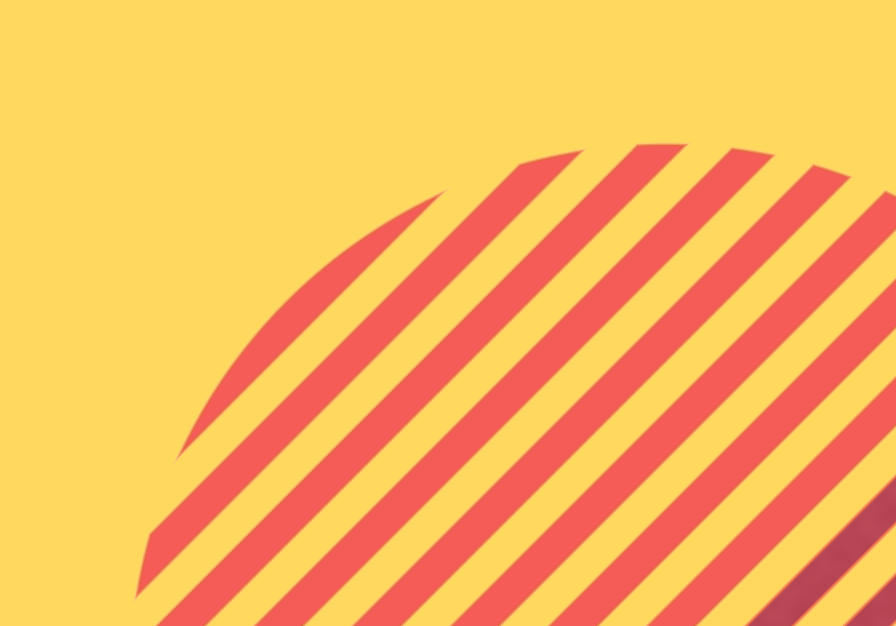
Reproduce this background procedurally as a Shadertoy shader.

```glsl
// A large diagonally striped coral disc on a flat yellow field, with plum stripes in the corner.

const vec3 YELLOW = vec3(1.0, 0.85, 0.37);
const vec3 PALE   = vec3(1.0, 0.79, 0.44);
const vec3 ORANGE = vec3(0.95, 0.58, 0.33);
const vec3 RUST   = vec3(0.90, 0.40, 0.26);
const vec3 CORAL  = vec3(0.96, 0.36, 0.34);
const vec3 PLUM   = vec3(0.72, 0.27, 0.33);

// All lengths are fractions of the canvas height.
const vec2  DISC_CENTER = vec2(1.0632, -0.0864);
const float DISC_RADIUS = 0.8559;
const float PITCH       = 0.15678;  // stripe spacing measured along x - y
const float HALF_WIDTH  = 0.0390;   // half a stripe, same measure
const float FIRST       = 0.1320;   // x - y on the centre line of stripe 0
const float PLUM_FROM   = 7.0;      // first plum stripe
const float RIM         = 0.0022;   // step of the colour rim

vec2 hashGradient(vec2 cell) {
    float h = fract(sin(dot(cell, vec2(127.1, 311.7))) * 43758.5);
    return vec2(cos(6.2832 * h), sin(6.2832 * h));
}

float gradientNoise(vec2 p) {
    vec2 i = floor(p), f = fract(p);
    vec2 u = f * f * (3.0 - 2.0 * f);
    vec2 e = vec2(0.0, 1.0);
    float a = dot(hashGradient(i), f);
    float b = dot(hashGradient(i + e.yx), f - e.yx);
    float c = dot(hashGradient(i + e.xy), f - e.xy);
    float d = dot(hashGradient(i + e.yy), f - e.yy);
    return mix(mix(a, b, u.x), mix(c, d, u.x), u.y);
}

float discDistance(vec2 p, vec2 center, float radius) {
    return length(p - center) - radius;
}

// Signed distance to the nearest stripe; t counts stripes from stripe 0.
float stripeDistance(float t, float pitch, float halfWidth) {
    float offset = (t - floor(t + 0.5)) * pitch;
    return (abs(offset) - halfWidth) * 0.70711;
}

// Blend from field to ink through the warm rim colours.
vec3 inkOver(vec3 field, vec3 ink, float d, float rim) {
    float t = d / rim;
    vec3 c = mix(ink, RUST, smoothstep(-2.0, -1.0, t));
    c = mix(c, ORANGE, smoothstep(-1.0, 0.0, t));
    c = mix(c, PALE, smoothstep(0.0, 1.0, t));
    return mix(c, field, smoothstep(1.0, 2.0, t));
}

void mainImage(out vec4 fragColor, in vec2 fragCoord) {
    vec2 p = fragCoord / iResolution.y;
    float rim = max(RIM, 0.5 / iResolution.y);

    // Stripes clipped by the disc
    float t = (p.x - p.y - FIRST) / PITCH;
    float d = max(stripeDistance(t, PITCH, HALF_WIDTH),
                  discDistance(p, DISC_CENTER, DISC_RADIUS));

    // Plum stripes carry a faint mottling
    vec3 plum = PLUM + 0.025 * gradientNoise(p * 30.0);
    vec3 ink = mix(CORAL, plum, step(PLUM_FROM - 0.5, t));

    fragColor = vec4(inkOver(YELLOW, ink, d, rim), 1.0);
}
```
